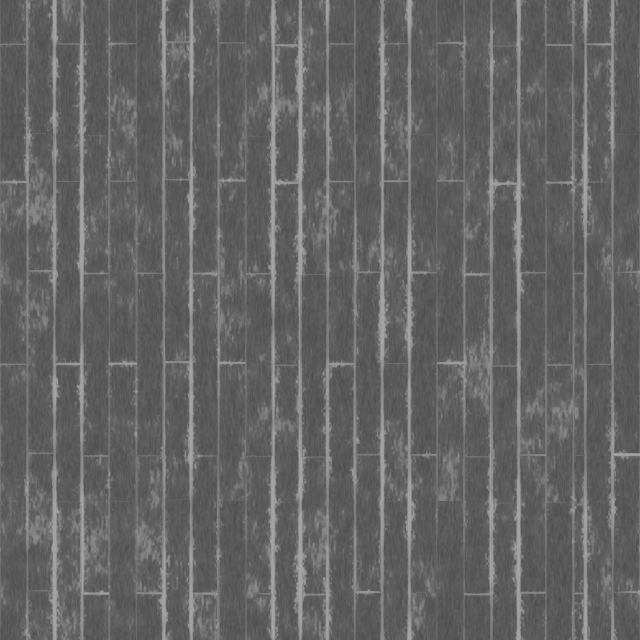
This texture is drawn by a three.js fragment shader. Its source:

```glsl
// Dark grey wooden floor of narrow upright planks with pale worn seams and scuffs.
varying vec2 vUv;

#define PLANK_WIDTHS 23.44   // canvas width measured in full planks
#define NARROW_AT 21.0       // column index of the one narrow plank
#define NARROW_WIDTH 0.44
#define COLUMNS 24.0
#define JOINT_GAP 0.43       // second end joint, within one half-height repeat
#define JOINT_START 0.432
#define ODD_SHIFT 0.285      // end joint shift of odd columns
#define SEAM_HALF 0.066      // half width of a worn seam, in plank widths
#define FRINGE_REACH 0.15
#define SCUFF_LEVEL 0.61
#define WOOD vec3(0.345)
#define WORN vec3(0.64)

float hash(vec2 p) {
  vec3 q = fract(vec3(p.xyx) * 0.1031);
  q += dot(q, q.yzx + 33.33);
  return fract((q.x + q.y) * q.z);
}

// Value noise that tiles across the canvas and every "repeat" of its height.
float noise(vec2 p, vec2 freq, float repeat) {
  vec2 q = p * freq;
  vec2 cell = floor(q);
  vec2 f = q - cell;
  vec2 period = freq * vec2(1.0, repeat);
  vec2 a = mod(cell, period);
  vec2 b = mod(cell + 1.0, period);
  f = f * f * (3.0 - 2.0 * f);
  return mix(mix(hash(a), hash(vec2(b.x, a.y)), f.x),
             mix(hash(vec2(a.x, b.y)), hash(b), f.x), f.y);
}

// Pale wear at distance d from an edge: ragged line, speckled fringe, soft dust.
float edgeWear(float d, float strength, float patchy, float speck) {
  float halfWidth = SEAM_HALF * mix(0.3, 1.1, strength) * (0.4 + 0.6 * speck + 0.6 * patchy);
  float line = 1.0 - smoothstep(halfWidth * 0.35, halfWidth * 1.7, d);
  float reach = strength * patchy * exp(-d / FRINGE_REACH);
  float fringe = smoothstep(0.62, 1.15, speck + 0.8 * reach) * min(1.0, reach * 4.0);
  float dust = 0.26 * reach * (0.5 + speck);
  float seam = line * min(1.0, strength * (0.6 + 0.7 * patchy));
  return max(seam, fringe * 0.75 + dust);
}

// Two of every four seams are heavily worn, as are those near mid-floor.
float seamStrength(float id) {
  float heavy = step(2.0, mod(id, 4.0));
  float middle = exp(-pow((id - 12.3) / 1.1, 2.0));
  float vary = 0.25 * (hash(vec2(id, 71.0)) - 0.5);
  return clamp(0.38 + 0.5 * heavy + 0.5 * middle + vary, 0.2, 1.0);
}

void main() {
  vec2 p = vUv;

  // Plank column, with one narrow column near the right
  float u = p.x * PLANK_WIDTHS;
  float narrowEnd = NARROW_AT + NARROW_WIDTH;
  float column = floor(u);
  float left = column;
  float width = 1.0;
  if (u >= narrowEnd) {
    float k = min(floor(u - narrowEnd), 1.0);
    column = NARROW_AT + 1.0 + k;
    left = narrowEnd + k;
  } else if (u >= NARROW_AT) {
    column = NARROW_AT;
    left = NARROW_AT;
    width = NARROW_WIDTH;
  }
  float across = u - left;

  // Staggered end joints, two per half height
  float odd = mod(column, 2.0);
  float jitter = 0.014 * (hash(vec2(column, 19.0)) - 0.5);
  float t = 2.0 * p.y - JOINT_START + ODD_SHIFT * odd + jitter;
  float v = fract(t);
  float toStart = min(v, 1.0 - v);
  float toSecond = abs(v - JOINT_GAP);
  float jointDist = min(toStart, toSecond) * 0.5 * PLANK_WIDTHS;
  float piece = mod(floor(t), 2.0) * 2.0 + step(JOINT_GAP, v);
  float plankSeed = hash(vec2(column + 3.0, piece + 41.0));

  // Shared wear fields
  float fine = noise(p, vec2(390.0, 260.0), 0.5);
  float coarse = noise(p, vec2(170.0, 84.0), 0.5);
  float speck = 0.5 * (fine + coarse);
  float patchy = 0.65 * noise(p, vec2(23.0, 10.0), 1.0) + 0.35 * noise(p, vec2(61.0, 38.0), 0.5);
  patchy = smoothstep(0.1, 0.85, patchy);

  // Long seams; each board edge is worn on its own
  float rightId = mod(column + 1.0, COLUMNS);
  float leftWear = seamStrength(column) * mix(0.75, 1.15, plankSeed);
  float rightWear = seamStrength(rightId) * mix(0.75, 1.15, fract(plankSeed * 7.3));
  float wear = max(edgeWear(across, leftWear, patchy, speck),
                   edgeWear(width - across, rightWear, patchy, speck));

  // End joints, faint in the rows that saw little traffic
  float jointId = step(toSecond, toStart) + 2.0 * floor(p.y * 2.0);
  float jointStrength = mix(0.25, 0.85, hash(vec2(column + 11.0, jointId + 5.0)));
  float quiet = mix(step(p.y, 0.3), step(0.7, p.y), odd);
  jointStrength *= mix(1.0, 0.2, quiet);
  wear = max(wear, edgeWear(jointDist * 1.4, jointStrength, patchy, speck));

  // Small scuffs over soft dusty clusters along the boards
  float streak = noise(p, vec2(300.0, 100.0), 0.5);
  float cloud = 0.5 * noise(p, vec2(19.0, 12.0), 0.5) + 0.5 * noise(p, vec2(58.0, 36.0), 0.5);
  float bias = 0.22 * (plankSeed - 0.5);
  float scuff = 0.22 * streak + 0.26 * speck + 0.52 * cloud + bias;
  float dusty = 0.13 * smoothstep(0.45, 0.85, cloud + bias) * (0.4 + streak);
  wear = max(wear, 0.46 * smoothstep(SCUFF_LEVEL, SCUFF_LEVEL + 0.25, scuff) + dusty);

  // Fine wavy wood grain, different on each plank
  float bend = 0.01 * noise(p, vec2(47.0, 16.0), 0.5);
  vec2 grainPos = p + vec2(bend + plankSeed, 0.0);
  float grain = 0.5 * noise(grainPos, vec2(400.0, 70.0), 0.5)
              + 0.5 * noise(grainPos, vec2(500.0, 200.0), 0.5);
  vec3 wood = WOOD + 0.09 * (grain - 0.47) + 0.01 * (plankSeed - 0.5);

  gl_FragColor = vec4(mix(wood, WORN, clamp(wear, 0.0, 1.0)), 1.0);
}
```
